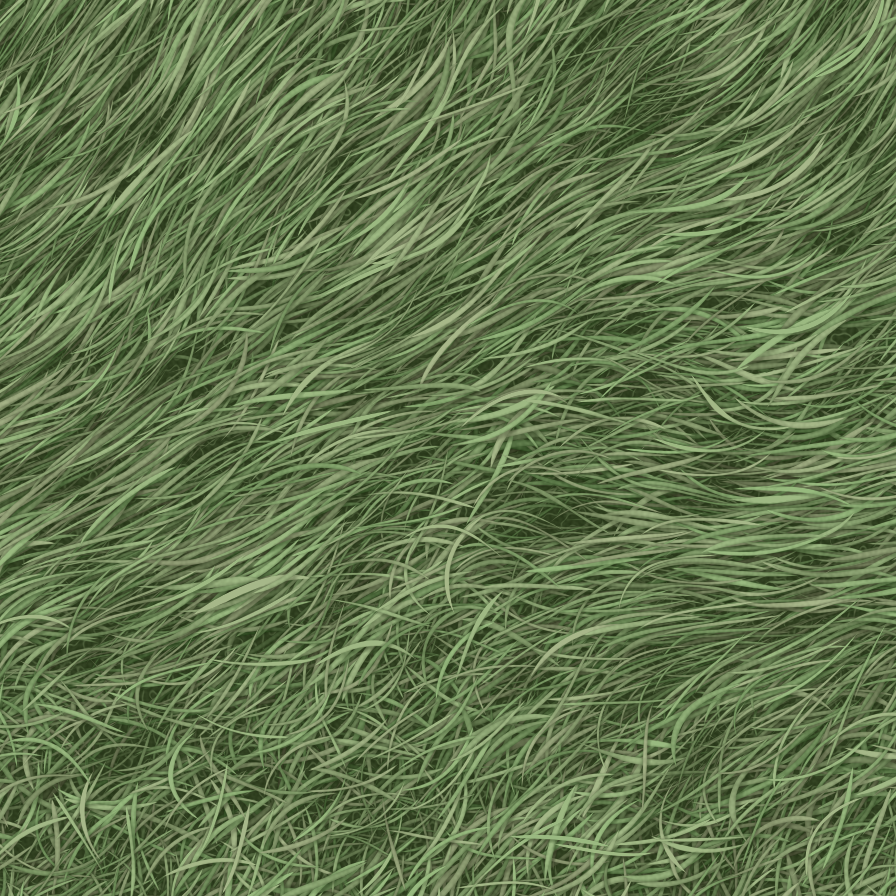
Give the GLSL for this texture, as a WebGL 1 fragment shader.

```glsl
precision highp float;
// Dense windswept meadow grass: layered curved blades over a dark, curly undergrowth.
uniform vec2 u_resolution;

const vec3 SHADE_GREEN = vec3(0.16, 0.22, 0.10);
const vec3 LIGHT_GREEN = vec3(0.55, 0.64, 0.45);
const vec3 HUE_SHIFT   = vec3(0.07, -0.01, 0.05); // grey-green against fresh green
const int   LAYERS      = 26;
const float CELL        = 0.075;  // grid step, also the longest half blade
const float THIN        = 0.0015; // half widths of blades
const float THICK       = 0.0031;
const float BACK_TONE   = 0.20;   // tone of the deepest and topmost blades
const float FRONT_TONE  = 0.94;
const float TONE_SPREAD = 0.36;
const float RIDGE       = 0.28;   // light centre, dark rim
const float SHADOW      = 0.34;
const float LEAN        = 0.58;   // main direction in radians

vec4 hash4(vec2 p) {
  vec4 q = fract(p.xyxy * vec4(0.1031, 0.1030, 0.0973, 0.1099));
  q += dot(q, q.wzxy + 33.33);
  return fract((q.xxyz + q.yzzw) * q.zywx);
}

float gradientDot(vec2 corner, vec2 offset) {
  float a = 6.2832 * hash4(corner).x;
  return dot(vec2(cos(a), sin(a)), offset);
}

float gradientNoise(vec2 p) {
  vec2 i = floor(p), f = p - i;
  vec2 u = f * f * f * (f * (f * 6.0 - 15.0) + 10.0);
  vec2 e = vec2(1.0, 0.0);
  return mix(mix(gradientDot(i, f), gradientDot(i + e.xy, f - e.xy), u.x),
             mix(gradientDot(i + e.yx, f - e.yx), gradientDot(i + 1.0, f - 1.0), u.x), u.y);
}

// Coordinates along and across a direction
vec2 along(vec2 p, float angle) {
  vec2 d = vec2(cos(angle), sin(angle));
  return vec2(dot(p, d), dot(p, vec2(-d.y, d.x)));
}

// Flat on the middle right, steeper towards the top and the bottom
float flowAngle(vec2 p) {
  vec2 d = p - vec2(0.85, 0.48);
  return LEAN + 0.35 * smoothstep(0.55, 1.0, p.y) + 0.25 * smoothstep(0.35, 0.0, p.y)
       - 0.38 * exp(-8.0 * dot(d, d)) + 0.55 * gradientNoise(p * 3.3 + 7.0);
}

// 0 where blades are combed, 1 where they cross in all directions
float tangleAmount(vec2 p) {
  float patches = gradientNoise(p * 3.0 + 21.0);
  return clamp(0.12 + 0.8 * smoothstep(0.42, 0.05, p.y) + 0.9 * patches, 0.0, 1.0);
}

void main() {
  vec2 p = gl_FragCoord.xy / u_resolution.y;
  float aa = 0.7 / u_resolution.y;
  float flow = flowAngle(p);
  float tangle = tangleAmount(p);

  // Tufts and gaps, stretched along the main direction
  vec2 warp = 0.04 * vec2(gradientNoise(p * 5.0), gradientNoise(p * 5.0 + 40.0));
  vec2 tuftPos = along(p + warp, LEAN);
  float tuft = gradientNoise(tuftPos * vec2(6.0, 17.0) + 3.0)
             + 0.5 * gradientNoise(tuftPos * vec2(14.0, 34.0) + 60.0);

  // Undergrowth of thin curly fibres
  float fibre = abs(gradientNoise(p * 75.0 + 11.0));
  float tone = 0.06 + 0.34 * smoothstep(0.13, 0.0, fibre);
  float hue = 0.0;

  float spread = mix(0.34, 1.5, tangle);
  float bendRange = mix(0.24, 0.60, tangle);
  float halfLength = CELL * mix(0.95, 0.72, tangle);
  float fullness = clamp(1.0 + 0.75 * tuft, 0.5, 1.4);

  // Blades, from the ground up
  for (int layer = 0; layer < LAYERS; layer++) {
    float level = float(layer);
    float depth = level / float(LAYERS - 1);
    vec2 g = p / CELL + level * vec2(0.37, 0.71);
    vec2 home = floor(g);
    for (int k = 0; k < 9; k++) {
      float row = floor((float(k) + 0.5) / 3.0);
      vec2 id = home + vec2(float(k) - 3.0 * row, row) - 1.0;
      vec4 rnd = hash4(id + level * vec2(19.0, 47.0) + 5.0);
      float stray = 2.0 * rnd.z - 1.0;
      float angle = flow + spread * stray * (0.35 + 0.65 * stray * stray);
      vec2 q = along((g - id - rnd.xy) * CELL, angle);
      float t = q.x / halfLength;
      if (abs(t) > 1.0) continue;

      float bend = bendRange * (2.0 * fract(rnd.w * 17.0) - 1.0);
      float slope = 2.0 * bend * q.x / CELL;
      float across = (q.y - 0.5 * slope * q.x) / sqrt(1.0 + slope * slope);
      float size = fract(rnd.w * 53.0);
      float width = mix(THIN, THICK, size * size) * fullness * (1.0 - t * t * t * t);
      if (abs(across) > 3.0 * width + aa) continue;

      float shade = smoothstep(2.8 * width + aa, width, abs(across + 0.4 * width));
      tone *= 1.0 - SHADOW * shade * (1.0 - t * t);
      float side = across / (width + 0.5 * aa);
      float bladeTone = mix(BACK_TONE, FRONT_TONE, depth) + TONE_SPREAD * (rnd.w - 0.5)
                      + RIDGE * (0.5 - min(side * side, 1.0)) + 0.08 * side;
      float cover = smoothstep(width + aa, width - aa, abs(across))
                  * min(1.0, width / aa);
      tone = mix(tone, bladeTone, cover);
      hue = mix(hue, fract(rnd.w * 91.0) - 0.5, cover);
    }
  }

  // Tuft light and fine grain
  tone *= 1.0 + 0.35 * tuft;
  tone += 0.13 * gradientNoise(p * 230.0);
  vec3 color = mix(SHADE_GREEN, LIGHT_GREEN, clamp(tone, -0.15, 1.2));
  gl_FragColor = vec4(color + HUE_SHIFT * hue, 1.0);
}
```
